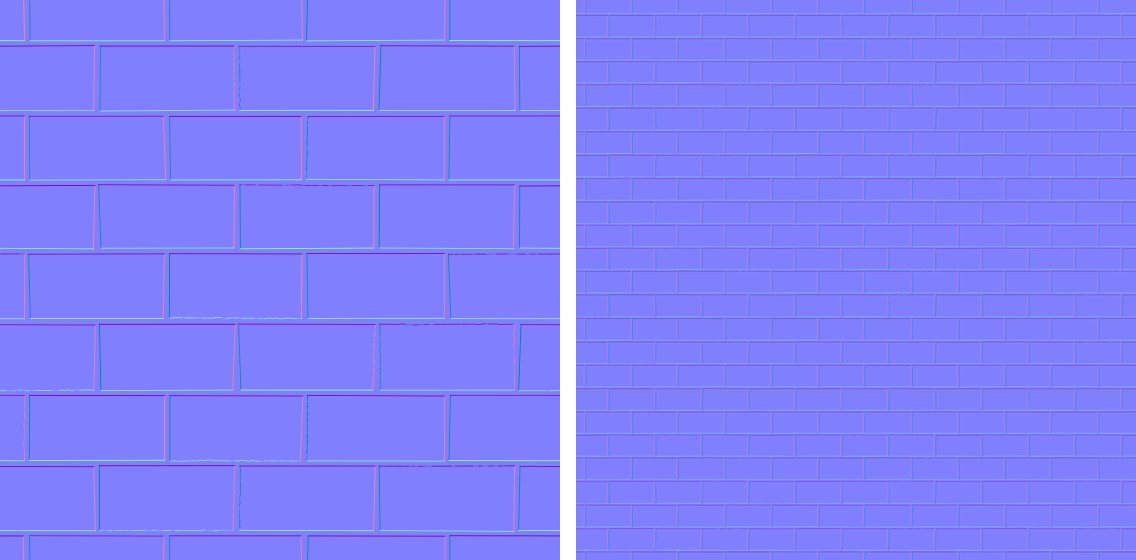
Left, the tile; right, the same tile 3 across and 3 down.
Reproduce this texture map procedurally as a Shadertoy shader.

```glsl
// Tangent-space normal map of a running-bond brick wall: flat faces and joints,
// with a thin bevel line on each brick edge. Every edge gets its own hashed
// nudge, slant and occasional chipping; brick ids wrap so the tile is seamless.

const vec2  GRID        = vec2(4.0, 8.0);     // bricks across and down
const float EVEN_START  = 0.693;              // first joint, in brick lengths
const float ODD_START   = 0.193;
const float ROW_START   = 0.380;              // first bed joint, in brick heights
const float JOINT       = 0.0098;             // joint width
const float BEVEL       = 0.0016;             // bevel line width
const float TILT        = 0.94;               // sideways part of the bevel normal
const float NUDGE       = 0.0016;             // random shift of an edge
const vec2  SLANT       = vec2(0.0050, 0.0018); // upright edges, level edges
const float CHIP_SHARE  = 0.16;               // fraction of chipped edges
const float CHIP_DEPTH  = 0.0022;
const float ROW_DRIFT   = 0.0045;             // bulge of the middle courses
const float JOINT_DRIFT = 0.0046;             // sideways shift of one joint column

float hash(vec2 p) {
    vec3 q = fract(vec3(p.xyx) * 0.1031);
    q += dot(q, q.yzx + 33.33);
    return fract((q.x + q.y) * q.z);
}

float noise(float x, float seed) {
    float i = floor(x);
    float f = x - i;
    f = f * f * (3.0 - 2.0 * f);
    return mix(hash(vec2(i, seed)), hash(vec2(i + 1.0, seed)), f);
}

float bump(float x, float centre, float width) {
    float d = (x - centre) / width;
    return exp(-d * d);
}

// Share of a pixel covered by a line at signed distance d.
float lineCover(float d, float width, float pixel) {
    float hi = min(d + 0.5 * pixel, 0.5 * width);
    float lo = max(d - 0.5 * pixel, -0.5 * width);
    return max(hi - lo, 0.0) / pixel;
}

// x: displacement of an edge at position t along it; y: its strength there.
vec2 edgeWear(float t, float seed, float slant) {
    float lean = 2.0 * hash(vec2(seed, 3.0)) - 1.0;
    float chipped = step(hash(vec2(seed, 7.0)), CHIP_SHARE);
    float bow = chipped * (noise(t * 3.0, seed + 0.3) - 0.5) * 0.5;
    float chips = chipped * (noise(t * 34.0, seed + 0.6) - 0.5);
    float shift = NUDGE * (hash(vec2(seed, 5.0)) - 0.5)
                + slant * lean * abs(lean) * (t - 0.5)
                + CHIP_DEPTH * (bow + chips * smoothstep(0.4, 0.6, noise(t * 5.0, seed)));
    float broken = smoothstep(0.2, 0.45, noise(t * 42.0, seed + 0.9));
    float strength = mix(0.8, 1.1, hash(vec2(seed, 9.0)));
    return vec2(shift, strength * mix(1.0, broken, 0.6 * chipped));
}

void mainImage(out vec4 fragColor, in vec2 fragCoord) {
    vec2 uv = fragCoord / iResolution.xy;
    float pixel = 1.0 / min(iResolution.x, iResolution.y);
    vec2 size = 1.0 / GRID;

    // Courses, then bricks within the course
    uv.y -= ROW_DRIFT * bump(uv.y, 0.51, 0.15);
    float y = uv.y * GRID.y - ROW_START;
    float row = mod(floor(y), GRID.y);
    float odd = mod(row, 2.0);
    uv.x += odd * JOINT_DRIFT * bump(uv.x, 0.545, 0.08);
    float x = uv.x * GRID.x - mix(EVEN_START, ODD_START, odd);
    float column = mod(floor(x), GRID.x);

    vec2 along = fract(vec2(x, y));
    vec2 local = along * size;
    float brick = (row * GRID.x + column) * 4.0 + 11.0;

    // Wear of the four edges
    vec2 leftWear   = edgeWear(along.y, brick,       SLANT.x);
    vec2 rightWear  = edgeWear(along.y, brick + 1.0, SLANT.x);
    vec2 bottomWear = edgeWear(along.x, brick + 2.0, SLANT.y);
    vec2 topWear    = edgeWear(along.x, brick + 3.0, SLANT.y);

    // Signed distances, positive towards the brick's middle
    float left   = local.x - 0.5 * JOINT - leftWear.x;
    float right  = size.x - 0.5 * JOINT - local.x + rightWear.x;
    float bottom = local.y - 0.5 * JOINT - bottomWear.x;
    float top    = size.y - 0.5 * JOINT - local.y + topWear.x;

    // Lines stop at the corners of the brick
    float withinX = clamp(min(left, right) / pixel + 1.0, 0.0, 1.0);
    float withinY = clamp(min(bottom, top) / pixel + 1.0, 0.0, 1.0);
    vec4 cover = vec4(
        lineCover(left,   BEVEL, pixel) * leftWear.y   * withinY,
        lineCover(right,  BEVEL, pixel) * rightWear.y  * withinY,
        lineCover(bottom, BEVEL, pixel) * bottomWear.y * withinX,
        lineCover(top,    BEVEL, pixel) * topWear.y    * withinX);
    cover = clamp(cover, 0.0, 1.0);

    // Blend the bevel normals over the flat one
    float rise = sqrt(1.0 - TILT * TILT);
    vec3 normal = vec3(0.0, 0.0, 1.0);
    normal = mix(normal, vec3(-TILT, 0.0, rise), cover.x);
    normal = mix(normal, vec3( TILT, 0.0, rise), cover.y);
    normal = mix(normal, vec3(0.0,  TILT, rise), cover.z);
    normal = mix(normal, vec3(0.0, -TILT, rise), cover.w);

    fragColor = vec4(0.5 + 0.5 * normal, 1.0);
}
```
